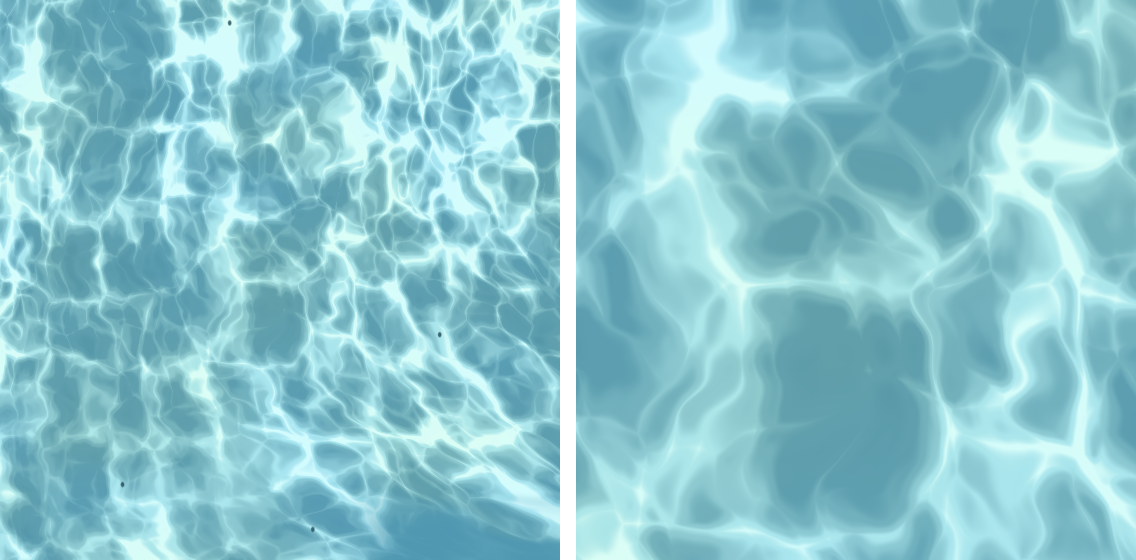
Left, the full canvas; right, a detail of the centre.
A Shadertoy shader for this texture:

```glsl
// Sunlit pool water: a web of caustic light over blue-green depth.
// Warped, sheared cell borders, curled ridges and glints form the web; stretched
// noise adds wisps, broken beams, a soft lower left and a calm corner.

#define CELLS vec2(12.0, 8.0)      // coarse web cells across the canvas
#define FINE_CELLS vec2(23.0, 15.0)
#define WARP 0.045                 // bending of the web
#define SHEAR 0.62                 // lean of the lower right streaks
#define SHARPNESS 7.0              // falloff of the light lines
#define WEB_LIGHT 0.70
#define FINE_LIGHT 0.28
#define CURL_LIGHT 0.32
#define GLINT_LIGHT 0.34
#define WISP_LIGHT 0.56
#define BEAM_LIGHT 0.30
#define BEAM_X vec3(0.045, 0.41, 0.585)

const vec3 DEEP  = vec3(0.330, 0.590, 0.665);
const vec3 BLUE  = vec3(0.365, 0.622, 0.690);
const vec3 MID   = vec3(0.443, 0.693, 0.743);
const vec3 PALE  = vec3(0.545, 0.785, 0.820);
const vec3 LIGHT = vec3(0.665, 0.900, 0.925);
const vec3 WHITE = vec3(0.840, 0.990, 0.980);
const vec3 CALM  = vec3(0.310, 0.595, 0.695);

float hash(vec2 p) { return fract(sin(dot(p, vec2(127.1, 311.7))) * 43758.55); }
vec2 hash2(vec2 p) { return vec2(hash(p), hash(p + 37.3)); }

float noise(vec2 p) {
    vec2 i = floor(p), f = fract(p);
    f = f * f * (3.0 - 2.0 * f);
    return mix(mix(hash(i), hash(i + vec2(1, 0)), f.x),
               mix(hash(i + vec2(0, 1)), hash(i + vec2(1, 1)), f.x), f.y);
}
vec2 noise2(vec2 p) { return vec2(noise(p), noise(p + 53.1)) - 0.5; }

float fbm(vec2 p) {
    float sum = 0.0, amp = 0.53;
    for (int i = 0; i < 4; i++) {
        sum += amp * noise(p);
        p = mat2(0.8, 0.6, -0.6, 0.8) * p * 2.03 + 11.7;
        amp *= 0.5;
    }
    return sum;
}

// Gap between the two nearest cell centres: zero on a cell border
float borderGap(vec2 p) {
    vec2 cell = floor(p), f = fract(p);
    float near = 9.0, second = 9.0;
    for (int i = 0; i < 9; i++) {
        vec2 o = vec2(i % 3 - 1, i / 3 - 1);
        float d = length(o + 0.08 + 0.84 * hash2(cell + o) - f);
        second = min(second, max(near, d));
        near = min(near, d);
    }
    return second - near;
}

// Tall broken shafts of light
float beams(vec2 p) {
    float sum = 0.0;
    for (int i = 0; i < 3; i++) {
        vec2 row = vec2(float(i) * 7.3, p.y * 11.0);
        float width = 0.013 + 0.024 * noise(row + 3.0);
        float d = (p.x - BEAM_X[i] - 0.04 * (noise(row * vec2(1.0, 0.6)) - 0.5)) / width;
        sum += exp(-d * d) * smoothstep(0.1, 0.7, noise(row + 5.0));
    }
    return sum * smoothstep(0.24, 0.4, p.y);
}

vec3 waterColour(float v) {
    vec3 c = mix(DEEP, BLUE, smoothstep(-0.05, 0.15, v));
    c = mix(c, MID, smoothstep(0.18, 0.29, v));
    c = mix(c, PALE, smoothstep(0.30, 0.43, v));
    c = mix(c, LIGHT, smoothstep(0.43, 0.59, v));
    return mix(c, WHITE, smoothstep(0.59, 0.84, v));
}

void mainImage(out vec4 fragColor, in vec2 fragCoord) {
    vec2 uv = fragCoord / iResolution.y;

    // Lean the lower right, then bend everything
    float lean = SHEAR * pow(max(0.66 - uv.y, 0.0), 1.2);
    vec2 q = uv - vec2(lean * pow(uv.x, 1.5), 0.0);
    vec2 p = q + WARP * (noise2(q * 6.0) + 0.5 * noise2(q * 19.0) + 0.28 * noise2(q * 43.0));

    // Light web of uneven strength, blurred and dimmed toward the lower left
    float soft = smoothstep(0.36, 0.1, uv.y) * smoothstep(0.75, 0.4, uv.x);
    float uneven = noise(p * vec2(21.0, 15.0) + 6.1);
    float sharp = SHARPNESS * mix(1.3, 0.65, uneven) * mix(1.0, 0.65, soft);
    float web = exp(-sharp * borderGap(p * CELLS)) * mix(0.4, 1.3, uneven);
    float fine = exp(-sharp * 0.85 * borderGap(p * FINE_CELLS + 4.6));
    float curl = pow(1.0 - abs(2.0 * noise(p * vec2(42.0, 26.0) + 9.4) - 1.0), 3.0);
    float glint = smoothstep(0.55, 0.9, noise(p * vec2(38.0, 27.0) + 17.2));
    float band = smoothstep(0.25, 0.8, noise(p * vec2(8.0, 3.2) + 2.4));
    float gain = mix(0.55, 1.1, band) * mix(1.0, 0.55, soft);

    float wisps = fbm(p * vec2(21.0, 11.0) + 8.0);
    float v = -0.18 + WISP_LIGHT * wisps + 0.08 * band * band;
    v += soft * (0.06 + 0.3 * (noise(p * vec2(15.0, 7.0) + 3.7) - 0.45));
    v += gain * (WEB_LIGHT * web + FINE_LIGHT * fine + CURL_LIGHT * curl * uneven);
    v += GLINT_LIGHT * gain * glint * (0.4 + web);
    v += BEAM_LIGHT * beams(uv + 1.5 * (p - q)) * (0.2 + wisps + 0.8 * curl);

    // Blue and green drift of the water
    vec3 colour = waterColour(v);
    colour += (noise(p * 9.0 + 31.0) - 0.5) * vec3(0.035, 0.01, -0.04);

    // Calm corner below the last streaks
    float edge = uv.y + 0.12 * (noise(p * 16.0) - 0.5);
    float calm = smoothstep(0.11, 0.04, edge) * smoothstep(0.6, 0.74, uv.x);
    colour = mix(colour, CALM, 0.92 * calm);

    // Tiny dark specks
    for (int i = 0; i < 4; i++) {
        vec2 d = (uv - hash2(vec2(float(i), 5.2))) * vec2(1.3, 0.9);
        colour = mix(colour, vec3(0.12, 0.27, 0.32), 0.8 * smoothstep(0.006, 0.002, length(d)));
    }
    fragColor = vec4(clamp(colour, 0.0, 1.0), 1.0);
}
```
